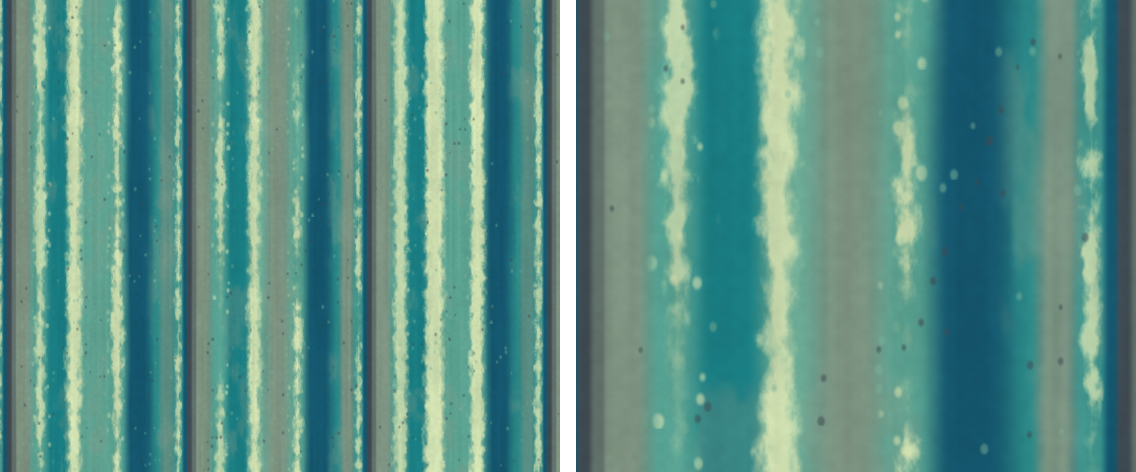
Left, the full canvas; right, a detail of the centre.
This texture is drawn by a Shadertoy shader. Its source:

```glsl
#define PITCH 0.3215
#define FIRST_SEAM 0.019
#define ROUGHNESS 0.030
#define GRAIN 0.07
#define CREAM vec3(0.83, 0.88, 0.69)
#define LIGHT vec3(0.47, 0.69, 0.59)
#define MID vec3(0.30, 0.61, 0.56)
#define DEEP vec3(0.10, 0.49, 0.51)
#define DARK vec3(0.08, 0.34, 0.43)
#define GREY vec3(0.49, 0.57, 0.50)
#define SEAM vec3(0.25, 0.29, 0.32)

float hash(vec2 p) {
    return fract(sin(dot(p, vec2(127.1, 311.7))) * 43758.5453);
}

float noise(vec2 p) {
    vec2 i = floor(p), f = fract(p);
    f = f * f * (3.0 - 2.0 * f);
    return mix(mix(hash(i), hash(i + vec2(1, 0)), f.x),
               mix(hash(i + vec2(0, 1)), hash(i + vec2(1, 1)), f.x), f.y);
}

float fbm(vec2 p) {
    float sum = 0.0, amp = 0.5;
    for (int i = 0; i < 4; i++) {
        sum += amp * noise(p);
        p = p * 2.03 + 17.3;
        amp *= 0.5;
    }
    return sum / 0.9375;
}

// Soft band from a to b
float band(float u, float a, float b, float soft) {
    return smoothstep(a - soft, a + soft, u) - smoothstep(b - soft, b + soft, u);
}

// Worn ridge: ragged edges, and gaps where the strength is low
float ridge(vec2 p, float u, float center, float halfWidth, float strength, float soft) {
    float patches = fbm(vec2(center * 91.0 + floor(p.x * 3.0 + 0.9), p.y * 9.0 + center * 37.0));
    float ragged = fbm(p * vec2(130.0, 75.0)) - 0.5;
    float cover = clamp(strength + (patches - 0.5) * 2.2 * (1.15 - strength), -0.4, 1.0);
    float edge = abs(u - center) - halfWidth * cover - ragged * ROUGHNESS * 1.7;
    return smoothstep(soft, -soft, edge) * smoothstep(0.0, 0.35, cover);
}

// Scattered round chips, one at most per cell
float chips(vec2 p, float cells, float density, float seed) {
    vec2 q = p * cells, id = floor(q);
    vec2 spot = 0.3 + 0.4 * vec2(hash(id + seed), hash(id + seed + 5.7));
    float size = 0.10 + 0.17 * hash(id + seed + 9.1);
    float d = length((fract(q) - spot) * vec2(1.0, 0.75)) - size;
    float soft = 0.06 + cells / iResolution.x;
    return step(hash(id + seed + 2.3), density) * smoothstep(soft, -soft, d);
}

// Profile of one panel, u running from seam to seam
vec3 panelColor(float u, float fade) {
    vec3 c = mix(GREY, MID, smoothstep(0.08, 0.14, u));
    c = mix(c, DEEP, smoothstep(0.16, 0.23, u));
    c = mix(c, mix(MID, LIGHT, 0.35), smoothstep(0.29, 0.39, u));
    c = mix(c, GREY, fade * band(u, 0.42, 0.54, 0.05));
    c = mix(c, MID, 0.8 * smoothstep(0.53, 0.60, u));
    c = mix(c, DARK, smoothstep(0.61, 0.675, u));
    c = mix(c, mix(DEEP, MID, 0.35), smoothstep(0.74, 0.82, u));
    c = mix(c, GREY, (0.55 + 0.4 * fade) * band(u, 0.835, 0.905, 0.02));
    return mix(c, MID, 0.6 * band(u, 0.91, 0.955, 0.012));
}

void mainImage(out vec4 fragColor, in vec2 fragCoord) {
    vec2 p = fragCoord / iResolution.x;
    float x = (p.x - FIRST_SEAM) / PITCH;
    float panel = floor(x), u = fract(x);
    float soft = 0.012 + 1.0 / (PITCH * iResolution.x);

    // Wear level differs from panel to panel
    float wear = 0.67 + 0.33 * cos(2.094 * panel - 4.5);
    float fade = smoothstep(0.65, 0.40, wear);

    // Base paint, shifted slightly by long vertical streaks
    float streak = noise(vec2(p.x * 210.0, p.y * 5.0));
    float mottle = fbm(p * vec2(34.0, 16.0));
    float w = u + (noise(vec2(p.x * 60.0, p.y * 9.0)) - 0.5) * 0.012;
    vec3 color = panelColor(w, fade);
    color = mix(color, GREY, 0.3 * smoothstep(0.52, 0.72, mottle) * (1.0 - band(u, 0.64, 0.77, 0.03)));

    // Pale halo, then the worn ridges
    float halo = band(u, 0.13, 0.20, 0.025) * wear + band(u, 0.32, 0.40, 0.025)
               + band(u, 0.56, 0.62, 0.02) * wear;
    color = mix(color, LIGHT, 0.55 * clamp(halo, 0.0, 1.0));
    float worn = 0.85 * ridge(p, u, 0.165, 0.034, wear - 0.06, soft);
    worn = max(worn, ridge(p, u, 0.353, 0.025 + 0.024 * wear, 0.70 + 0.3 * wear, soft * 1.3));
    worn = max(worn, ridge(p, u, 0.592, 0.033, wear * 1.25 - 0.16, soft));
    worn = max(worn, 0.85 * ridge(p, u, 0.932, 0.016, wear * 0.6 + 0.25, soft * 0.8));
    color = mix(color, CREAM, worn * (0.86 + 0.14 * mottle));

    // Pale chips beside the ridges, a few dark specks everywhere
    float nearRidge = band(u, 0.12, 0.23, 0.02) + band(u, 0.54, 0.63, 0.02);
    color = mix(color, CREAM, 0.6 * chips(p, 75.0, 0.16, 3.0) * nearRidge);
    color = mix(color, LIGHT, 0.5 * chips(p, 110.0, 0.025, 11.0));
    color = mix(color, SEAM, 0.55 * chips(p, 120.0, 0.018, 23.0));

    // Joint: blue shadow, dark gap and a dull lip
    float s = u - step(0.5, u);
    color = mix(color, DARK, band(s, -0.043, -0.012, 0.010));
    color = mix(color, SEAM, band(s, -0.020, 0.024, 0.009));
    color = mix(color, mix(SEAM, GREY, 0.55), band(s, 0.006, 0.030, 0.008));

    // Vertical grain and fine grit
    color *= 1.0 + GRAIN * (streak - 0.5) + GRAIN * (fbm(p * 190.0) - 0.5) + 0.08 * (mottle - 0.5);
    fragColor = vec4(clamp(color, 0.0, 1.0), 1.0);
}
```
